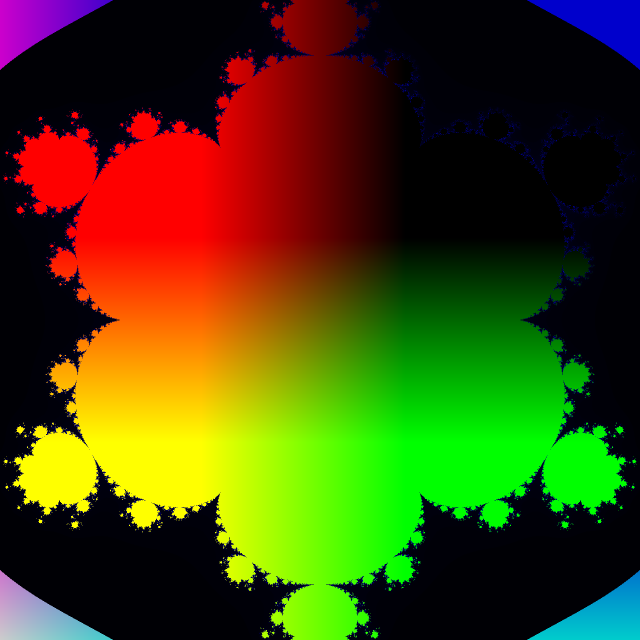
A three.js fragment shader for this background:

```glsl
// Draws a six-lobed degree-seven Multibrot set with a red-green gradient fill and bright corners.
varying vec2 vUv;

const int MAX_STEPS = 100;
const int GRID = 2;                    // supersamples per axis
const float ESCAPE_RADIUS = 4.54;
const float SOLID_RADIUS = 0.619;      // disc that always lies inside the set
const float RAMP_SLOPE = 3.14;         // colour change per canvas width
const vec2 FILL_ZERO = vec2(0.633, 0.628); // where red and green fade out
const float CORNER_LEVEL = 0.8;
const float HALO_GAIN = 0.01;          // blue added per escape step

vec2 complexMul(vec2 a, vec2 b) {
  return vec2(a.x * b.x - a.y * b.y, a.x * b.y + a.y * b.x);
}

vec2 seventhPower(vec2 z) {
  vec2 cube = complexMul(complexMul(z, z), z);
  return complexMul(complexMul(cube, cube), z);
}

// Steps until z^7 + c escapes, or zero if it stays bounded.
int escapeSteps(vec2 c) {
  if (dot(c, c) < SOLID_RADIUS * SOLID_RADIUS) return 0;
  vec2 z = c;
  for (int i = 1; i <= MAX_STEPS; i++) {
    z = seventhPower(z) + c;
    if (dot(z, z) > ESCAPE_RADIUS * ESCAPE_RADIUS) return i;
  }
  return 0;
}

// Red rises to the left, green rises toward the bottom.
vec3 fillColor(vec2 uv) {
  return vec3(clamp(RAMP_SLOPE * (FILL_ZERO - uv), 0.0, 1.0), 0.0);
}

vec3 cornerColor(vec2 uv) {
  return vec3(clamp(CORNER_LEVEL - RAMP_SLOPE * uv, 0.0, 1.0), CORNER_LEVEL);
}

vec3 fractalColor(vec2 uv) {
  int steps = escapeSteps(uv * 2.0 - 1.0);
  if (steps == 0) return fillColor(uv);
  if (steps == 1) return cornerColor(uv);
  return vec3(0.0, 0.0, HALO_GAIN * float(steps));
}

void main() {
  // Average a small grid of samples to smooth the edges.
  vec2 pixelSize = fwidth(vUv);
  vec3 color = vec3(0.0);
  for (int y = 0; y < GRID; y++) {
    for (int x = 0; x < GRID; x++) {
      vec2 offset = (vec2(float(x), float(y)) + 0.5) / float(GRID) - 0.5;
      color += fractalColor(vUv + offset * pixelSize);
    }
  }
  gl_FragColor = vec4(color / float(GRID * GRID), 1.0);
}
```
